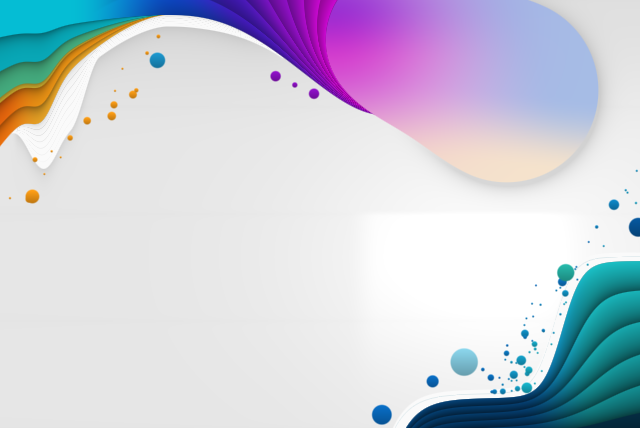
This background is drawn by a WebGL 2 fragment shader. Its source:

```glsl
#version 300 es
precision highp float;
// Pale backdrop with a pleated fan, a pastel blob, a layered wave and droplets.
#define SPLASH_DOTS 64
#define WARM_DOTS 16
#define LAYERS 7
#define PLEATS 7.0
#define KNOT vec2(0.39, 0.965)
#define NOTCH vec2(0.9375, 0.906)
#define NOTCH_R 0.174

uniform vec2 u_resolution;
out vec4 fragColor;

const vec3 CYAN = vec3(0.02, 0.74, 0.83);
const vec3 BLUE = vec3(0.03, 0.4, 0.72);
const vec3 TEAL = vec3(0.1, 0.73, 0.75);
const vec3 NAVY = vec3(0.01, 0.12, 0.22);
const vec3 ORANGE = vec3(0.93, 0.58, 0.08);
const vec3 VIOLET = vec3(0.53, 0.06, 0.74);
const vec3 MAGENTA = vec3(0.76, 0.03, 0.78);

vec2 hash2(float n) {
  vec3 q = fract(n * vec3(0.1031, 0.103, 0.0973));
  q += dot(q, q.yzx + 33.33);
  return fract((q.xx + q.yz) * q.zy);
}

// Smooth inside of a signed field
float cover(float d) { return clamp(0.5 - d / max(fwidth(d), 1e-5), 0.0, 1.0); }

float fanEdge(float x) {
  float left = pow(max(1.0 - x / KNOT.x, 0.0), 1.6);
  float right = smoothstep(0.0, 1.0, pow(max((x - KNOT.x) / 0.508, 0.0), 1.3));
  float lobe = (x - 0.1) / 0.039;
  return KNOT.y - 0.307 * left - 0.234 * right - 0.055 * exp(-lobe * lobe);
}

float waveEdge(float x, float n) {
  float rise = 1.0 / (1.0 + exp((1.318 + 0.0234 * n - x) / (0.0234 + 0.0098 * n)));
  return 0.07 - 0.0176 * n + (0.32 - 0.049 * n) * rise - 0.078 * exp((0.947 - x) / 0.043);
}

// Two circles joined smoothly
float blobField(vec2 p) {
  float a = length(p - NOTCH) - NOTCH_R, b = length(p - vec2(1.1875, 0.789)) - 0.215;
  float h = max(0.176 - abs(a - b), 0.0);
  return min(a, b) - h * h * 1.42;
}

vec3 backdrop(vec2 p) {
  vec2 g = (p - vec2(1.12, 0.4)) * vec2(2.2, 3.2);
  float pane = smoothstep(0.81, 0.89, p.x) * smoothstep(1.42, 1.26, p.x)
             * smoothstep(0.51, 0.495, p.y) * smoothstep(0.0, 0.4, p.y);
  float seam = exp(-abs(fract(p.y * 4.0 + 0.5) - 0.5) * 50.0);
  float light = 0.9 + 0.07 * exp(-dot(g, g)) + 0.035 * pane - 0.007 * seam;
  return vec3(light + 0.02 * smoothstep(0.6, 1.3, p.x) - 0.045 * smoothstep(0.65, 1.0, p.y));
}

// White sheet under the fan, ruled with creases
void ribbon(inout vec3 col, vec2 p, float edge) {
  float thick = 0.027 * smoothstep(0.02, 0.08, p.x) * smoothstep(0.72, 0.45, p.x)
              + 0.113 * smoothstep(0.02, 0.137, p.x) * smoothstep(0.234, 0.166, p.x);
  float d = edge - thick - p.y, depth = clamp((edge - p.y) / max(thick, 0.002), 0.0, 1.0);
  float crease = smoothstep(0.7, 1.0, abs(fract(depth * 7.0) * 2.0 - 1.0));
  col *= 1.0 - 0.09 * exp(-max(d, 0.0) * 45.0) * smoothstep(0.0, 0.02, thick);
  float paper = 0.98 - 0.1 * crease * (1.0 - depth) - 0.12 * exp(-depth * 9.0);
  col = mix(col, vec3(paper), cover(d) * step(0.003, thick));
}

void band(inout vec3 col, float v, float start, vec3 tint) {
  col = mix(col, tint * (1.0 - 0.4 * exp(-max(v - start, 0.0) * 16.0)), cover(start - v));
}

void fan(inout vec3 col, vec2 p, float edge) {
  float above = max(p.y - edge, 0.0);
  float beside = max(length(p - NOTCH) - NOTCH_R, 0.0) + 1e-4;
  float sweep = above / (above + beside);
  float t = 0.5 * sweep + 0.5 * (p.x - KNOT.x) / 0.39;
  vec3 c = mix(CYAN, vec3(0.05, 0.28, 0.78), smoothstep(0.16, 0.42, p.x));
  c = mix(c, vec3(0.25, 0.1, 0.7), smoothstep(0.04, 0.3, t));
  c = mix(c, VIOLET, smoothstep(0.3, 0.62, t));
  c = mix(c, MAGENTA, smoothstep(0.6, 0.92, t));
  float fold = fract(sweep * PLEATS);
  c *= mix(1.0, 0.76 + 0.3 * fold * smoothstep(1.0, 0.92, fold), smoothstep(0.2, 0.45, p.x));
  // Sheets gathered at the knot
  float v = p.x > KNOT.x ? 0.0 : (KNOT.y - p.y) / max(KNOT.y - edge, 0.001);
  float inner = smoothstep(0.0, 0.1, p.x);
  band(c, v, 0.17, vec3(0.03, 0.66, 0.72));
  band(c, v, 0.43, vec3(0.27, 0.68, 0.5));
  band(c, v, 0.63, vec3(0.95, 0.8, 0.22));
  band(c, v, 0.67, mix(vec3(0.92, 0.4, 0.05), ORANGE, inner));
  band(c, v, 0.84, mix(vec3(0.95, 0.45, 0.05), vec3(0.92, 0.65, 0.15), inner));
  col = mix(col, c, cover(edge - p.y) * step(p.x, 0.9));
}

void blob(inout vec3 col, vec2 p) {
  float shadow = max(blobField(p + vec2(-0.004, 0.01)), 0.0);
  col *= 1.0 - 0.13 * exp(-shadow * 55.0) * smoothstep(0.9, 1.1, p.x);
  vec3 c = mix(vec3(0.86, 0.76, 0.9), vec3(0.65, 0.74, 0.9), smoothstep(0.95, 1.3, p.x + 0.4 * p.y - 0.32));
  c = mix(c, vec3(0.96, 0.89, 0.8), smoothstep(0.8, 0.62, p.y + 0.12 * (p.x - 1.1)));
  vec2 q = (p - vec2(0.77, 0.93)) * vec2(3.6, 4.6);
  vec3 glow = mix(vec3(0.83, 0.2, 0.8), vec3(0.58, 0.16, 0.82), smoothstep(0.85, 1.0, p.y));
  col = mix(col, mix(c, glow, exp(-dot(q, q))), cover(blobField(p)));
}

void wave(inout vec3 col, vec2 p) {
  float halo = p.y - waveEdge(p.x + 0.02, 0.0) - 0.02;
  col = mix(col, vec3(0.98), cover(halo));
  col = mix(col, vec3(0.8, 0.87, 0.89), 0.6 * cover(abs(halo + 0.01) - 0.001));
  float body = cover(p.y - waveEdge(p.x, 0.0));
  vec3 hue = mix(BLUE, TEAL, smoothstep(1.22, 1.4, p.x));
  for (int i = 0; i < LAYERS; i++) {
    float n = float(i), d = p.y - waveEdge(p.x, n);
    col *= 1.0 - 0.45 * body * exp(-max(d, 0.0) * 40.0);
    vec3 c = hue * (1.0 - 0.06 * n) * (0.68 + 0.37 * exp(min(d, 0.0) * 14.0));
    col = mix(col, mix(c, NAVY, i > 4 ? 0.85 : 0.0), cover(d));
  }
}

void disc(inout vec3 col, vec2 p, float x, float y, float r, vec3 tint) {
  vec2 q = p - vec2(x, y);
  float px = 1.0 / u_resolution.y;
  col = mix(col, tint * (0.95 + 0.15 * q.y / r), smoothstep(px, -px, length(q) - r));
}

void droplets(inout vec3 col, vec2 p) {
  for (int i = 0; i < SPLASH_DOTS; i++) {
    vec2 a = hash2(float(i) + 3.0), b = hash2(float(i) + 91.0);
    vec2 c = mix(vec2(1.18, 0.1), vec2(1.49, 0.56), a.x * a.x) + (b - 0.5) * 0.11;
    c.y = max(c.y, waveEdge(c.x, 0.0) + 0.015);
    disc(col, p, c.x, c.y, 0.002 + 0.011 * pow(a.y, 6.0), mix(BLUE, TEAL, b.x * 0.8));
  }
  for (int i = 0; i < WARM_DOTS; i++) {
    vec2 a = hash2(float(i) + 210.0), b = hash2(float(i) + 330.0);
    vec2 c = mix(vec2(0.02, 0.51), vec2(0.38, 0.9), a.x) + (b - 0.5) * 0.07;
    disc(col, p, c.x, c.y, 0.002 + 0.008 * pow(a.y, 3.0), ORANGE);
  }
  for (float n = 0.0; n < 3.0; n++)
    disc(col, p, 0.646 + 0.045 * n, 0.822 - 0.0205 * n, n == 1.0 ? 0.006 : 0.012, VIOLET);
  // Large accents
  disc(col, p, 0.369, 0.859, 0.018, vec3(0.1, 0.55, 0.75));
  disc(col, p, 0.076, 0.541, 0.016, ORANGE);
  disc(col, p, 1.088, 0.154, 0.032, vec3(0.5, 0.77, 0.85));
  disc(col, p, 0.895, 0.031, 0.023, BLUE);
  disc(col, p, 1.014, 0.109, 0.014, BLUE);
  disc(col, p, 1.326, 0.363, 0.02, vec3(0.14, 0.67, 0.62));
  disc(col, p, 1.496, 0.469, 0.022, BLUE * 0.8);
}

void main() {
  vec2 p = gl_FragCoord.xy / u_resolution * vec2(1.5, 1.0);
  float edge = fanEdge(p.x);
  vec3 col = backdrop(p);
  ribbon(col, p, edge);
  fan(col, p, edge);
  blob(col, p);
  wave(col, p);
  droplets(col, p);
  fragColor = vec4(col, 1.0);
}
```
